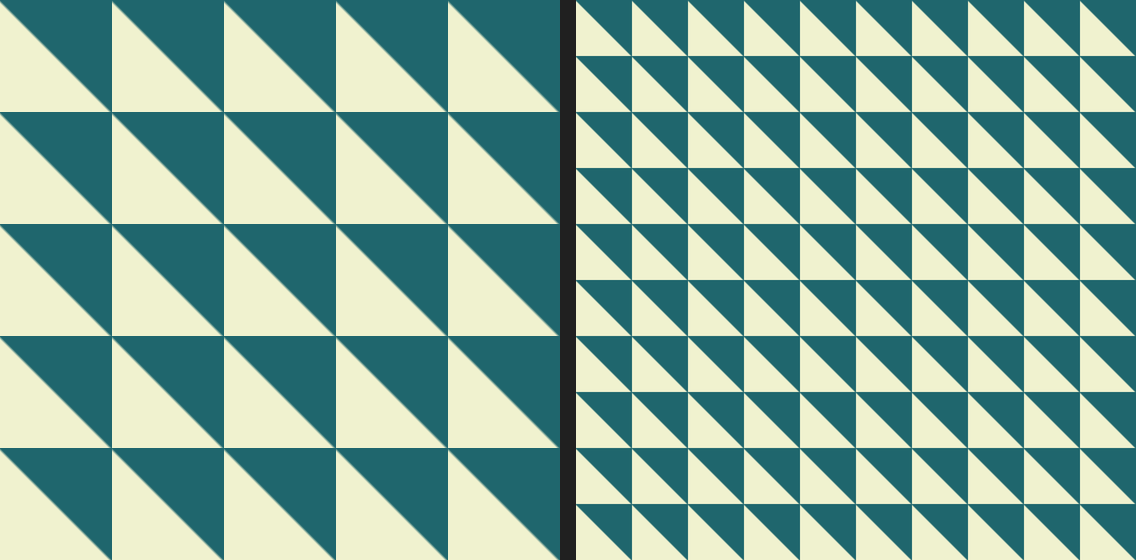
Left: one tile. Right: repeated 2 by 2.
A WebGL 2 fragment shader for this pattern:

```glsl
#version 300 es
precision highp float;

uniform vec2 u_resolution;
out vec4 fragColor;

const float REPEATS = 5.0;         // cells across and down
const float RAMP_START = 0.97;     // x + y where the soft diagonal begins
const float RAMP_END = 1.0;        // x + y where it ends
const int SAMPLES = 4;             // antialiasing samples per axis
const vec3 TEAL = vec3(0.122, 0.400, 0.427);
const vec3 CREAM = vec3(0.941, 0.949, 0.812);

// Lower-left triangle of each cell, with a soft diagonal edge
float triangleMask(vec2 uv) {
    vec2 cell = fract(uv * REPEATS);
    float diagonal = cell.x + cell.y;
    return clamp((RAMP_END - diagonal) / (RAMP_END - RAMP_START), 0.0, 1.0);
}

void main() {
    // Average a grid of samples inside the pixel to smooth the cell borders
    float coverage = 0.0;
    for (int j = 0; j < SAMPLES; j++) {
        for (int i = 0; i < SAMPLES; i++) {
            vec2 offset = (vec2(i, j) + 0.5) / float(SAMPLES) - 0.5;
            coverage += triangleMask((gl_FragCoord.xy + offset) / u_resolution);
        }
    }
    coverage /= float(SAMPLES * SAMPLES);

    fragColor = vec4(mix(TEAL, CREAM, coverage), 1.0);
}
```
